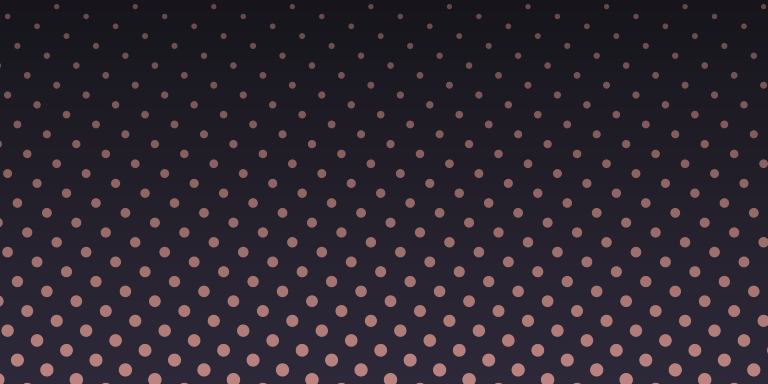
Write a Shadertoy shader that draws this pattern.

```glsl
const float SPACING = 0.07232;               // dot pitch, in canvas heights
const vec2 ANCHOR = vec2(-0.0086, -0.0031);  // one dot centre, from the middle
const float RADIUS_LOW = 0.0176;
const float RADIUS_HIGH = 0.0066;

const vec3 NIGHT_LOW = vec3(0.180, 0.160, 0.225);
const vec3 NIGHT_HIGH = vec3(0.088, 0.082, 0.105);
const vec3 ROSE_LOW = vec3(0.740, 0.520, 0.505);
const vec3 ROSE_HIGH = vec3(0.390, 0.280, 0.280);

mat2 rotation(float angle) {
    float c = cos(angle), s = sin(angle);
    return mat2(c, s, -s, c);
}

// Offset from the nearest centre of a half-drop brick lattice
vec2 brickOffset(vec2 p, float pitch) {
    vec2 cell = p / pitch + 0.5;
    cell.x += 0.5 * mod(floor(cell.y), 2.0);
    return (fract(cell) - 0.5) * pitch;
}

float discMask(vec2 offset, float radius, float pixel) {
    return 1.0 - smoothstep(-0.6 * pixel, 0.6 * pixel, length(offset) - radius);
}

void mainImage(out vec4 fragColor, in vec2 fragCoord) {
    float pixel = 1.0 / iResolution.y;
    vec2 p = (fragCoord - 0.5 * iResolution.xy) * pixel;
    float height = p.y + 0.5;

    // Lattice turned by an eighth of a circle
    mat2 turn = rotation(radians(45.0));
    vec2 offset = turn * brickOffset(transpose(turn) * (p - ANCHOR), SPACING);

    // Each dot takes its size and tint from the height of its centre
    float dotHeight = clamp(height - offset.y, 0.0, 1.0);
    float radius = mix(RADIUS_LOW, RADIUS_HIGH, dotHeight);
    vec3 rose = mix(ROSE_LOW, ROSE_HIGH, dotHeight);

    vec3 night = mix(NIGHT_LOW, NIGHT_HIGH, height);
    fragColor = vec4(mix(night, rose, discMask(offset, radius, pixel)), 1.0);
}
```
